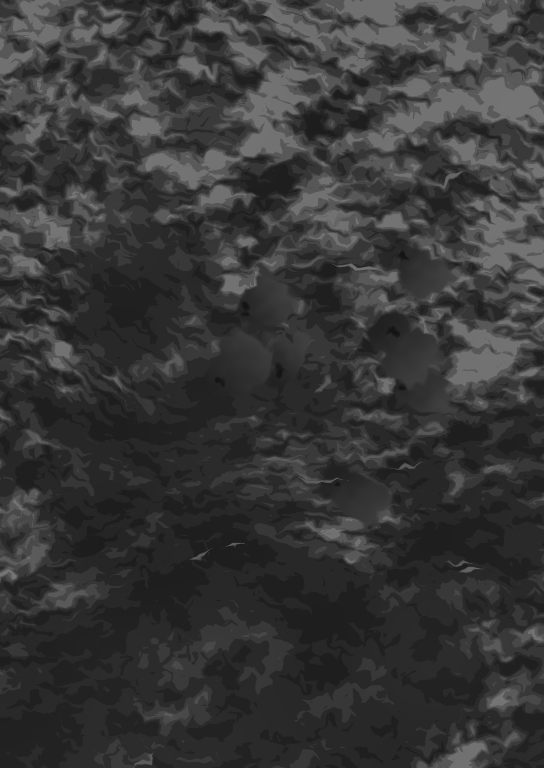
A Shadertoy shader for this texture:

```glsl
float hash(vec2 p) {
    return fract(sin(dot(p, vec2(127.1, 311.7))) * 43758.5453);
}

mat2 rotation(float angle) {
    float c = cos(angle), s = sin(angle);
    return mat2(c, -s, s, c);
}

// Linear noise on a triangle lattice: its contours are straight-edged shards
float shardNoise(vec2 p) {
    vec2 q = p + (p.x + p.y) * 0.366;
    vec2 cell = floor(q), f = q - cell;
    vec2 side = f.x > f.y ? vec2(1, 0) : vec2(0, 1);
    float high = max(f.x, f.y), low = min(f.x, f.y);
    float value = hash(cell) * (1.0 - high) + hash(cell + side) * (high - low)
                + hash(cell + 1.0) * low;
    return (value - 0.5) * 4.9;
}

float smoothNoise(vec2 p) {
    vec2 cell = floor(p), f = p - cell;
    f = f * f * (3.0 - 2.0 * f);
    float bottom = mix(hash(cell), hash(cell + vec2(1, 0)), f.x);
    float top = mix(hash(cell + vec2(0, 1)), hash(cell + 1.0), f.x);
    return (mix(bottom, top, f.y) - 0.5) * 4.66;
}

float stepUp(float edge, float tone, float blur) {
    return smoothstep(edge - blur, edge + blur, tone);
}

// Flat greys, from nearly black to pale
float posterize(float tone) {
    float blur = fwidth(tone) * 0.6 + 0.0001;
    float grey = 0.125;
    grey += 0.035 * stepUp(-1.23, tone, blur);
    grey += 0.06 * stepUp(-0.42, tone, blur);
    grey += 0.06 * stepUp(0.35, tone, blur);
    grey += 0.07 * stepUp(0.76, tone, blur);
    grey += 0.10 * stepUp(1.52, tone, blur);
    return grey;
}

void mainImage(out vec4 fragColor, in vec2 fragCoord) {
    vec2 p = fragCoord / iResolution.y;
    float pixel = 1.0 / iResolution.y;

    // Bend the strata, then fray their outlines
    vec2 bent = p + vec2(0.012, 0.025) * vec2(smoothNoise(p * 6.0 + 9.0), smoothNoise(p * 4.0 + 31.0));
    vec2 frayed = bent + 0.003 * vec2(shardNoise(p * 70.0), shardNoise(p * 70.0 + 47.0));

    // Broad light and shade: pale above, a dark hollow below the middle
    vec2 hollow = (p - vec2(0.36, 0.42)) / vec2(0.15, 0.11);
    float broad = 0.42 * smoothNoise(bent * 5.0 + 3.0)
                + 0.32 * shardNoise(rotation(0.4) * frayed * vec2(9.0, 13.0) + 17.0)
                + 1.2 * (p.y - 0.5) - 1.1 * exp(-dot(hollow, hollow));

    // Flakes lie nearly flat and fade out in the dark parts
    float flakes = 0.62 * shardNoise(rotation(0.15) * frayed * vec2(22.0, 42.0) + 61.0)
                 + 0.55 * shardNoise(rotation(-0.2) * frayed * vec2(48.0, 88.0) + 83.0)
                 + 0.22 * shardNoise(frayed * vec2(100.0, 160.0) + 29.0);
    float activity = mix(0.35, 1.2, smoothstep(-1.1, 0.1, broad));
    float grey = posterize(broad + flakes * activity) + 0.006 * smoothNoise(p * 7.0 + 71.0);

    // Soft smears, each with a small black pit
    for (int i = 0; i < 7; i++) {
        float id = float(i);
        vec2 center = vec2(0.28, 0.32) + vec2(0.36, 0.4) * vec2(hash(vec2(id, 3.0)), hash(vec2(id, 8.0)));
        vec2 d = rotation(hash(vec2(id, 5.0)) * 1.6 - 0.8) * (frayed - center);
        float size = mix(0.025, 0.05, hash(vec2(id, 12.0)));
        float reach = length(d * vec2(0.8, 1.35)) / size + 0.12 * shardNoise(p * 30.0 + id);
        float smear = 0.19 + 0.06 * clamp(d.x / size, -1.0, 1.0);
        grey = mix(grey, smear, smoothstep(1.0, 0.75, reach));
        float pit = length(d + vec2(size * 0.65, 0.0)) + 0.0015 * shardNoise(p * 130.0);
        grey = mix(grey, 0.06, 0.8 * smoothstep(0.009, 0.002, pit));
    }

    // Thin pale slivers
    for (int i = 0; i < 16; i++) {
        float id = float(i) + 40.0;
        vec2 center = vec2(0.707, 1.0) * vec2(hash(vec2(id, 2.0)), hash(vec2(id, 7.0)));
        vec2 d = rotation(hash(vec2(id, 4.0)) * 1.4 - 0.5) * (frayed - center);
        float halfLength = mix(0.012, 0.028, hash(vec2(id, 6.0)));
        float taper = 0.0035 * (1.0 - abs(d.x) / halfLength);
        float sliver = smoothstep(pixel, -pixel, abs(d.y) - taper);
        grey = mix(grey, 0.36 + 0.12 * hash(vec2(id, 9.0)), sliver * 0.85);
    }

    fragColor = vec4(vec3(grey), 1.0);
}
```
